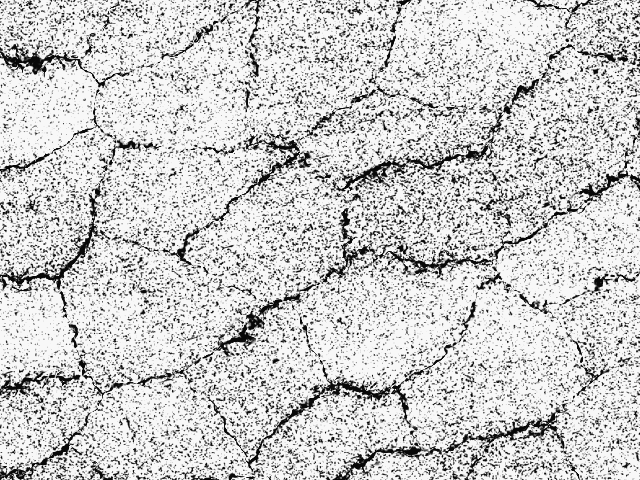
Write a WebGL 2 fragment shader that draws this texture.

```glsl
#version 300 es
precision highp float;
// Weathered, cracked stone in black ink on pale grey.
// Warped, slanted Voronoi borders form the cracks; thresholded fine noise
// forms the grain, with a density that varies by slab, patch and streak.

uniform vec2 u_resolution;
out vec4 fragColor;

const vec3 PAPER = vec3(0.974);
const vec3 INK = vec3(0.03);
const float SLANT = 0.36;

struct Border {
    float dist;   // distance to the nearest cell border, in canvas heights
    float along;  // 1 where the border follows the long axis of the cells
    float key;    // random value of the border
    float cell;   // random value of the cell
};

float hash(vec2 p) {
    vec3 q = fract(p.xyx * 0.1031);
    q += dot(q, q.yzx + 33.33);
    return fract((q.x + q.y) * q.z);
}

vec2 hash2(vec2 p) {
    return vec2(hash(p + 17.3), hash(p + 71.9));
}

vec2 rotate(vec2 p, float a) {
    float c = cos(a), s = sin(a);
    return vec2(c * p.x + s * p.y, c * p.y - s * p.x);
}

float noise(vec2 p) {
    vec2 i = floor(p), f = fract(p);
    f = f * f * (3.0 - 2.0 * f);
    return mix(mix(hash(i), hash(i + vec2(1, 0)), f.x),
               mix(hash(i + vec2(0, 1)), hash(i + vec2(1, 1)), f.x), f.y);
}

vec2 noise2(vec2 p) {
    return vec2(noise(p), noise(p + 57.0)) - 0.5;
}

float fbm(vec2 p, int octaves) {
    float sum = 0.0, amp = 0.5;
    for (int i = 0; i < octaves; i++) {
        sum += amp * noise(p);
        p = p * 2.03 + 13.7;
        amp *= 0.5;
    }
    return sum;
}

// Voronoi borders of cells stretched by 1 / scale.
Border voronoi(vec2 p, vec2 scale) {
    vec2 q = p * scale, base = floor(q), home = base, toHome = vec2(0);
    float best = 1e3;
    for (int k = 0; k < 9; k++) {
        vec2 id = base + vec2(k % 3 - 1, k / 3 - 1);
        vec2 r = id + 0.06 + 0.88 * hash2(id) - q;
        if (dot(r, r) < best) { best = dot(r, r); home = id; toHome = r; }
    }
    Border b = Border(1e3, 0.0, 0.0, hash(home + 5.1));
    for (int k = 0; k < 25; k++) {
        vec2 id = home + vec2(k % 5 - 2, k / 5 - 2);
        if (id == home) continue;
        vec2 r = id + 0.06 + 0.88 * hash2(id) - q;
        vec2 n = normalize(r - toHome);
        float d = dot(0.5 * (r + toHome), n) / length(scale * n);
        if (d < b.dist) {
            b.dist = d;
            b.along = abs(normalize(scale * n).y);
            b.key = hash(id + home + 40.7);
        }
    }
    return b;
}

// Dust of about a pixel, with a few larger chips
float grain(vec2 p, float density) {
    float fine = 0.62 * noise(p * vec2(295, 350)) + 0.38 * noise(rotate(p, 0.6) * 540.0);
    float limit = mix(0.775, 0.60, density);
    float chip = noise(rotate(p, 0.3) * vec2(140, 175));
    float chipLimit = mix(0.96, 0.88, density);
    return max(smoothstep(limit - 0.04, limit + 0.04, fine),
               smoothstep(chipLimit - 0.03, chipLimit + 0.03, chip));
}

void main() {
    vec2 p = gl_FragCoord.xy / u_resolution.y + 3.0;
    float px = 1.0 / u_resolution.y;

    // Main cracks: jagged borders, heavier along the slant
    vec2 warp = vec2(fbm(p * 4.0, 5), fbm(p * 4.0 + 50.0, 5)) - 0.5;
    vec2 jag = 0.016 * noise2(p * 38.0) + 0.009 * noise2(p * 95.0);
    vec2 slanted = rotate(p + 0.13 * warp + jag, SLANT);
    Border slab = voronoi(slanted, vec2(3.0, 4.8));
    float heavy = smoothstep(0.6, 1.0, slab.along) * smoothstep(0.05, 0.7, slab.key);
    float swell = noise(p * 21.0);
    float rough = 0.006 * (noise(p * 190.0) - 0.5);
    float width = mix(0.0016, 0.0034, heavy) * (0.2 + 0.9 * swell + 0.8 * noise(p * 75.0));
    width -= 0.0018 * smoothstep(0.55, 0.85, noise(p * 17.0 + 8.0)) * (1.0 - heavy);
    float crack = 1.0 - smoothstep(-0.8 * px, 0.8 * px, slab.dist + rough - width);

    // Small fragments broken off beside the cracks
    Border chip = voronoi(slanted, vec2(24, 36));
    float band = (0.007 + 0.021 * heavy) * smoothstep(0.35, 0.65, noise(p * 10.0 + 4.0));
    float nearCrack = 1.0 - smoothstep(0.7 * band, band + 0.001, slab.dist);
    float split = 1.0 - smoothstep(-0.8 * px, 0.8 * px, chip.dist + rough - 0.0015);
    crack = max(crack, split * nearCrack);

    // Grain density: slab tone, patches, faint streaks and crumbling rims
    float patches = fbm(p * vec2(3.2, 4.5) + 20.0, 5) - 0.48;
    float streak = noise(rotate(p, 0.13) * vec2(6, 85)) - 0.5;
    float density = 0.22 + 0.36 * slab.cell + 1.15 * patches;
    density += 0.75 * streak * smoothstep(0.4, 0.65, noise(p * 5.0 + 60.0));
    density += (0.15 + 1.3 * heavy * swell) * exp(-slab.dist / 0.014);

    // Grain averaged over the pixel
    float specks = 0.0;
    for (int k = 0; k < 9; k++) {
        vec2 offset = vec2(k % 3 - 1, k / 3 - 1) * 0.4 * px;
        specks += grain(p + offset, clamp(density, -0.1, 1.4)) / 9.0;
    }
    float ink = 1.0 - (1.0 - crack) * (1.0 - specks);
    fragColor = vec4(mix(PAPER, INK, ink), 1.0);
}
```
